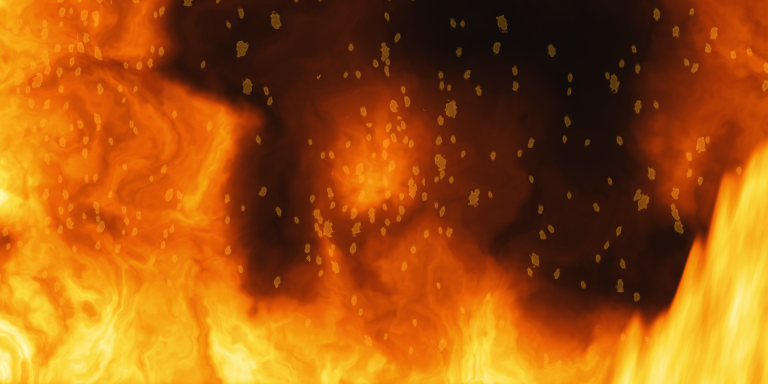
This background is drawn by a Shadertoy shader. Its source:

```glsl
const vec3 RAMP[8] = vec3[8](
    vec3(0.05, 0.04, 0.035), vec3(0.14, 0.06, 0.035),
    vec3(0.37, 0.12, 0.035), vec3(0.65, 0.20, 0.02),
    vec3(0.91, 0.37, 0.02),  vec3(0.96, 0.60, 0.05),
    vec3(0.98, 0.84, 0.22),  vec3(1.00, 0.97, 0.72));
const vec3 EMBER_COLOR = vec3(1.0, 0.66, 0.12);
const float WARP = 0.15;         // how far turbulence bends the shapes
const float DETAIL = 0.55;       // heat variation in the hot parts
const float EMBER_CELL = 0.075;  // spacing of the largest embers

float hash(vec2 p) {
    vec3 q = fract(vec3(p.xyx) * 0.1031);
    q += dot(q, q.yzx + 33.33);
    return fract((q.x + q.y) * q.z);
}

float noise(vec2 p) {
    vec2 i = floor(p), f = fract(p);
    f = f * f * (3.0 - 2.0 * f);
    return mix(mix(hash(i), hash(i + vec2(1, 0)), f.x),
               mix(hash(i + vec2(0, 1)), hash(i + vec2(1, 1)), f.x), f.y);
}

float fbm(vec2 p) {
    float sum = 0.0, amp = 0.5;
    for (int i = 0; i < 5; i++) {
        sum += amp * noise(p);
        p = mat2(1.6, 1.2, -1.2, 1.6) * p + 7.3;
        amp *= 0.5;
    }
    return sum;
}

// Falling step: 1 below the low edge, 0 above the high edge
float below(float low, float high, float v) {
    return 1.0 - smoothstep(low, high, v);
}

// Pulls the heat toward a level inside a soft ellipse
float glow(float heat, vec2 p, vec2 center, vec2 radius, float level) {
    vec2 q = (p - center) / radius;
    return mix(heat, level, exp(-dot(q, q)));
}

float smokeAndFire(vec2 p) {
    // Smoke, darkest at the upper right of the middle
    float heat = 1.2 + 2.2 * smoothstep(1.6, 2.0, p.x) * smoothstep(0.2, 0.6, p.y);
    heat = glow(heat, p, vec2(1.27, 0.92), vec2(0.22, 0.26), 0.0);
    heat = glow(heat, p, vec2(1.50, 0.86), vec2(0.20, 0.24), 0.1);
    heat = glow(heat, p, vec2(1.50, 0.58), vec2(0.10, 0.07), 0.5);
    heat = glow(heat, p, vec2(1.80, 0.56), vec2(0.10, 0.14), 2.9);
    heat = glow(heat, p, vec2(1.74, 0.36), vec2(0.12, 0.09), 0.9);

    // Central fireball and its haze
    heat = glow(heat, p, vec2(1.08, 0.58), vec2(0.25, 0.24), 2.3);
    heat = glow(heat, p, vec2(0.98, 0.56), vec2(0.12, 0.15), 4.2);

    // Burning floor
    float top = 0.32 + 0.12 * exp(-pow((p.x - 1.08) / 0.2, 2.0))
              - 0.14 * smoothstep(1.2, 1.6, p.x);
    float floorHeat = 3.1 + 2.0 * below(0.0, 0.26, p.y);
    heat = mix(heat, floorHeat, below(top - 0.12, top + 0.08, p.y));
    heat = glow(heat, p, vec2(0.88, 0.30), vec2(0.035, 0.18), 3.8);

    // Left fire with a plume bulging to the right
    float edge = 0.43 + 0.22 * below(0.66, 0.84, p.y);
    float leftHeat = 3.5 + 1.4 * exp(-pow(p.x / 0.14, 2.0))
                   + 1.9 * below(0.0, 0.42, p.y);
    leftHeat = glow(leftHeat, p, vec2(0.56, 0.50), vec2(0.10, 0.22), 4.3);
    leftHeat = glow(leftHeat, p, vec2(0.04, 0.53), vec2(0.12, 0.13), 6.2);
    leftHeat = glow(leftHeat, p, vec2(0.02, 0.36), vec2(0.07, 0.05), 2.8);
    heat = mix(heat, leftHeat, below(edge - 0.07, edge + 0.06, p.x));

    // Bright flames low down
    heat = glow(heat, p, vec2(0.20, 0.14), vec2(0.24, 0.14), 5.8);
    heat = glow(heat, p, vec2(0.68, 0.10), vec2(0.12, 0.08), 5.5);
    heat = glow(heat, p, vec2(1.28, 0.11), vec2(0.08, 0.09), 5.5);
    return mix(heat, 5.7, 0.75 * below(0.0, 0.12, p.y));
}

// Tall streaked flames at the right edge
float rightFlames(float heat, vec2 p) {
    float lean = p.x - 0.22 * p.y;
    float top = 0.17 + 0.75 * (p.x - 1.63) + 0.25 * smoothstep(1.83, 1.89, p.x);
    top += 0.20 * (noise(vec2(lean * 26.0, p.y * 3.0)) - 0.5);
    top *= smoothstep(1.54, 1.66, p.x);
    float depth = top - p.y;
    float streak = fbm(vec2(lean * 24.0, p.y * 5.0));
    float level = 4.4 + 1.5 * smoothstep(0.0, 0.16, depth) + 2.4 * (streak - 0.45);
    return mix(heat, level, smoothstep(-0.02, 0.05, depth));
}

// Scattered embers with irregular outlines
float embers(vec2 p, float pixel) {
    float light = 0.0;
    float density = 0.08 + 0.30 * below(0.1, 0.5, p.x)
        + 0.45 * exp(-dot(p - vec2(1.0, 0.52), p - vec2(1.0, 0.52)) / 0.03);
    for (int k = 0; k < 3; k++) {
        float cell = EMBER_CELL / (1.0 + 0.6 * float(k));
        vec2 grid = p / cell + 17.0 * float(k), id = floor(grid);
        vec2 center = 0.3 + 0.4 * vec2(hash(id + 3.1), hash(id + 8.7));
        vec2 q = (fract(grid) - center) * cell;
        q.x += 0.5 * q.y * (hash(id + 5.3) - 0.5);
        float radius = cell * mix(0.05, 0.14, hash(id + 1.9));
        float d = length(q * vec2(1.0, 0.6)) - radius;
        d += 0.9 * radius * (noise(q * 160.0 + id) - 0.5);
        float rim = below(0.0, 2.0 * pixel, abs(d));
        float body = below(-pixel, pixel, d);
        light = max(light, step(hash(id), density) * max(0.55 * body, 0.7 * rim));
    }
    return light;
}

void mainImage(out vec4 fragColor, in vec2 fragCoord) {
    vec2 p = fragCoord / iResolution.xy * vec2(2.0, 1.0);

    // Turbulent heat field
    vec2 bend = vec2(fbm(p * 4.5), fbm(p * 4.5 + 31.7)) - 0.48;
    float heat = smokeAndFire(p + WARP * bend);
    float swirl = fbm(p * vec2(9.0, 6.0) + 4.0 * bend);
    heat += (swirl - 0.48) * (0.4 + DETAIL * heat);
    float wisp = 1.0 - abs(2.0 * fbm(p * vec2(12.0, 8.0) + 5.0 * bend + 9.0) - 1.0);
    heat += 1.3 * (wisp - 0.8) * smoothstep(2.0, 5.0, heat);
    heat = clamp(rightFlames(heat, p), 0.0, 6.99);

    // Heat to colour
    int level = int(heat);
    vec3 color = mix(RAMP[level], RAMP[level + 1], fract(heat));
    float spark = embers(p, 1.0 / iResolution.y);
    color = mix(color, max(color, EMBER_COLOR), spark * mix(0.45, 1.0, heat / 7.0));
    fragColor = vec4(color, 1.0);
}
```
